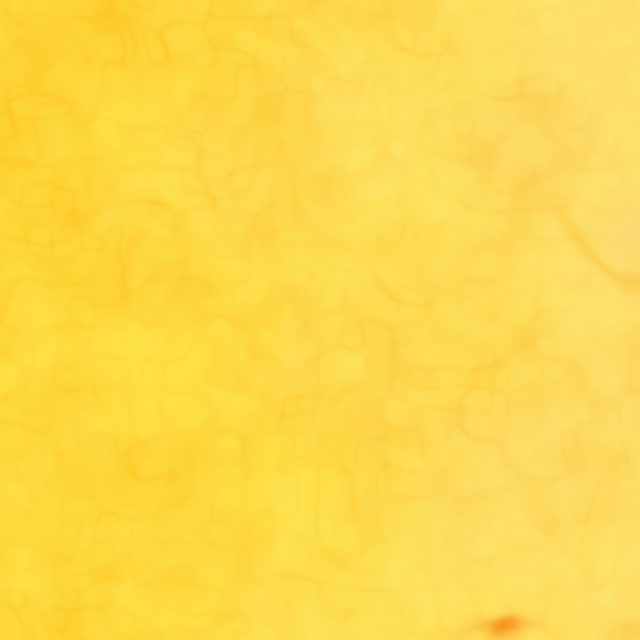
Give the GLSL for this texture, as a WebGL 1 fragment shader.

```glsl
precision highp float;
uniform vec2 u_resolution;

float hash(vec2 p) {
  vec3 q = fract(vec3(p.xyx) * 0.1031);
  q += dot(q, q.yzx + 33.33);
  return fract((q.x + q.y) * q.z);
}

float noise(vec2 p) {
  vec2 i = floor(p), f = fract(p);
  f = f * f * f * (f * (f * 6.0 - 15.0) + 10.0);
  return mix(mix(hash(i), hash(i + vec2(1.0, 0.0)), f.x),
             mix(hash(i + vec2(0.0, 1.0)), hash(i + vec2(1.0, 1.0)), f.x), f.y);
}

float fbm(vec2 p) {
  float sum = 0.0, amplitude = 0.5;
  for (int i = 0; i < 4; i++) {
    sum += amplitude * noise(p);
    p = mat2(1.6, 1.2, -1.2, 1.6) * p + 7.3;
    amplitude *= 0.5;
  }
  return sum / 0.9375;
}

// Soft winding lines along the middle level of the noise
float veins(vec2 p, float width) {
  return 1.0 - smoothstep(0.0, width, abs(noise(p) - 0.5));
}

float spot(vec2 uv, vec2 center, vec2 radius) {
  vec2 d = (uv - center) / radius;
  return exp(-dot(d, d));
}

void main() {
  vec2 uv = gl_FragCoord.xy / u_resolution;
  vec2 warp = vec2(fbm(uv * 9.0 + 3.0), fbm(uv * 9.0 + 41.0)) - 0.5;
  vec2 p = uv + 0.06 * warp;

  // Golden left side fading to a paler right side
  float pale = smoothstep(0.1, 1.0, uv.x + 0.12 * (uv.y - 0.5) + 0.5 * (fbm(uv * 4.0 + 12.0) - 0.5));
  vec3 color = mix(vec3(0.995, 0.875, 0.265), vec3(0.992, 0.885, 0.42), pale);

  // Broad amber clouds, strongest toward the upper left and lower left
  float cloud = smoothstep(0.38, 0.75, fbm(p * 5.0 + 20.0));
  float amber = 0.6 * cloud + 0.65 * spot(uv, vec2(0.04, 0.95), vec2(0.22, 0.2))
              + 0.4 * spot(uv, vec2(0.16, 0.26), vec2(0.17, 0.13));
  color -= vec3(0.002, 0.05, 0.055) * amber;

  // Two sizes of faint mottled veins
  float strength = mix(0.5, 1.0, cloud) * mix(1.0, 0.7, pale);
  float mottle = 0.6 * veins(p * 17.0 + 5.0, 0.2) + 0.5 * veins(p * 29.0 + 60.0, 0.24);
  color -= vec3(0.004, 0.042, 0.06) * mottle * strength;
  color += vec3(0.0, 0.035, 0.06) * (fbm(p * 24.0 + 90.0) - 0.5);

  // Peach patch with a curved amber rim at the right edge
  vec2 rimOffset = p - vec2(1.03, 0.69);
  float rim = exp(-pow((length(rimOffset) - 0.145) / 0.012, 2.0))
            * smoothstep(0.01, -0.06, rimOffset.y);
  color = mix(color, vec3(0.985, 0.84, 0.46), 0.65 * spot(uv, vec2(1.0, 0.63), vec2(0.07, 0.08)));
  color -= vec3(0.005, 0.05, 0.09) * rim;

  // Small orange stain at the bottom edge
  float stain = 0.85 * spot(p, vec2(0.78, 0.01), vec2(0.028, 0.018))
              + 0.35 * spot(p, vec2(0.77, 0.025), vec2(0.07, 0.014));
  color = mix(color, vec3(0.97, 0.58, 0.12), min(stain, 1.0));

  gl_FragColor = vec4(clamp(color, 0.0, 1.0), 1.0);
}
```
